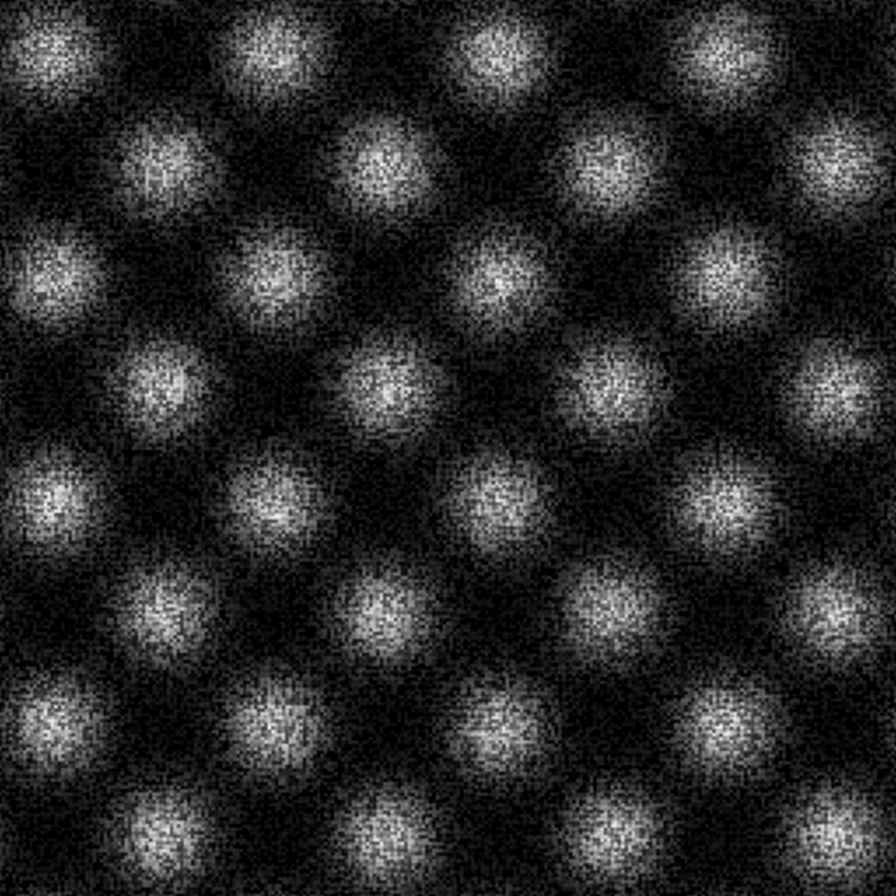
This pattern is drawn by a WebGL 1 fragment shader. Its source:

```glsl
precision highp float;
// Soft round spots of light on black, set in a centred square lattice.
// Each spot is a Gaussian; signal-dependent grain and faint row and column
// combing roughen the light. All noise wraps, so the canvas tiles.

#define REPEATS 4.0        // lattice cells across and down
#define SPOT_WIDTH 0.195   // Gaussian width, in cells
#define SPOT_PEAK 0.60     // brightness at a spot centre
#define PEAK_VARIATION 0.05
#define CENTRE_JITTER 0.012
#define BLACK_LEVEL 0.022
#define GRAIN_CELLS 256.0  // grain cells across the canvas
#define GRAIN_AMOUNT 0.43
#define COMB_AMOUNT 0.13
#define COMB_PATCHES 32.0  // patches in which the combing varies

uniform vec2 u_resolution;

const float TAU = 6.28319;

float hash(vec2 p) {
  vec3 q = fract(p.xyx * vec3(0.1031, 0.1030, 0.0973));
  q += dot(q, q.yzx + 33.33);
  return fract((q.x + q.y) * q.z);
}

// Smooth value noise from -1 to 1, repeating after "period" cells.
float wrappedNoise(vec2 uv, float period, float seed) {
  vec2 p = uv * period;
  vec2 cell = floor(p);
  vec2 f = smoothstep(0.0, 1.0, p - cell);
  vec2 lo = mod(cell, period) + seed;
  vec2 hi = mod(cell + 1.0, period) + seed;
  float bottom = mix(hash(lo), hash(vec2(hi.x, lo.y)), f.x);
  float top = mix(hash(vec2(lo.x, hi.y)), hash(hi), f.x);
  return 2.0 * mix(bottom, top, f.y) - 1.0;
}

// One Gaussian spot with a small change of place and strength.
float spot(vec2 p, vec2 cell, vec2 centre, float seed) {
  vec2 id = mod(cell, REPEATS) + seed;
  vec2 jitter = vec2(hash(id + 11.3), hash(id + 27.7)) - 0.5;
  vec2 d = p - cell - centre - 2.0 * CENTRE_JITTER * jitter;
  float strength = 1.0 + PEAK_VARIATION * (2.0 * hash(id + 43.1) - 1.0);
  return strength * exp(-dot(d, d) / (SPOT_WIDTH * SPOT_WIDTH));
}

// Sum of both spots of every nearby lattice cell.
float spotLattice(vec2 uv) {
  vec2 p = uv * REPEATS;
  vec2 home = floor(p);
  float light = 0.0;
  for (int j = -1; j <= 1; j++) {
    for (int i = -1; i <= 1; i++) {
      vec2 cell = home + vec2(float(i), float(j));
      light += spot(p, cell, vec2(0.235, 0.755), 3.0);
      light += spot(p, cell, vec2(0.730, 0.260), 71.0);
    }
  }
  return light;
}

// Alternating fine rows and columns, fading in and out by patch.
float combing(vec2 uv) {
  vec2 wave = sin(TAU * 0.5 * GRAIN_CELLS * uv);
  float rows = wave.y * wrappedNoise(uv, COMB_PATCHES, 19.0);
  float columns = wave.x * wrappedNoise(uv, COMB_PATCHES, 157.0);
  return rows + 0.7 * columns;
}

void main() {
  vec2 uv = gl_FragCoord.xy / u_resolution;
  float light = BLACK_LEVEL + SPOT_PEAK * spotLattice(uv);

  // Grain grows with the square root of the light
  float grain = GRAIN_AMOUNT * wrappedNoise(uv, GRAIN_CELLS, 5.0);
  grain += COMB_AMOUNT * combing(uv);
  light += grain * sqrt(light);

  gl_FragColor = vec4(vec3(clamp(light, 0.0, 1.0)), 1.0);
}
```
